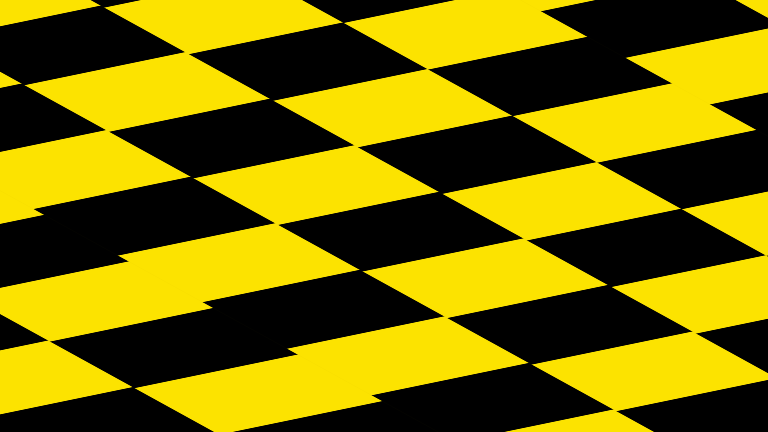
Reproduce this pattern procedurally as a Shadertoy shader.

```glsl
// Skewed yellow and black checkerboard, in slanted strips that slip along their seams.

const vec3 YELLOW = vec3(0.99, 0.89, 0.0);
const vec3 BLACK = vec3(0.0);

// Lengths are in canvas heights, with y measured down from the top.
const float SEAM_RUN = 1.8155;      // x travelled per unit of y along a seam
const float EDGE_SLOPE = 0.206;     // rise per unit of x along a tile edge
const float STRIP_WIDTH = 0.5037;   // horizontal spacing of the seams
const float FIRST_SEAM = -1.8144;   // x of the leftmost seam at the top
const float TILE_HEIGHT = 0.1481;   // vertical spacing of the tile edges
const float HAIRLINE = 0.025;       // strength of the faint line on each seam

const int STRIPS = 8;
// Shift of each strip along its seam, in tiles.
const float SLIP[STRIPS] = float[](0.477, 0.500, 1.375, 1.411, 1.455, 1.466, 1.918, 1.906);
// Small unevenness of each seam position.
const float NUDGE[STRIPS] = float[](-0.010, -0.009, 0.006, 0.002, 0.009, -0.005, -0.003, -0.009);

// Antialiased coverage of the positive side of a signed distance.
float coverage(float dist, float pixel) {
    return smoothstep(-0.5 * pixel, 0.5 * pixel, dist);
}

// Amount of yellow in one strip; neighbouring strips alternate.
float stripTiles(float rowPos, int strip, float pixel) {
    int index = clamp(strip, 0, STRIPS - 1);
    float phase = SLIP[index] + float((index + 1) % 2);
    float band = 0.5 - abs(mod(rowPos - phase + 0.5, 2.0) - 1.0);
    float dist = band * TILE_HEIGHT / length(vec2(1.0, EDGE_SLOPE));
    return coverage(dist, pixel);
}

void mainImage(out vec4 fragColor, in vec2 fragCoord) {
    float pixel = 1.0 / iResolution.y;
    vec2 p = vec2(fragCoord.x, iResolution.y - fragCoord.y) * pixel;

    // Oblique coordinates: across the strips and along them.
    float across = p.x - SEAM_RUN * p.y - FIRST_SEAM;
    float rowPos = (p.y + EDGE_SLOPE * p.x) / TILE_HEIGHT;

    // Signed distance to the nearest seam.
    int seam = clamp(int(floor(across / STRIP_WIDTH + 0.5)), 0, STRIPS - 1);
    float seamDist = across - float(seam) * STRIP_WIDTH - NUDGE[seam];
    seamDist /= length(vec2(1.0, SEAM_RUN));

    // Blend the strips on either side of the seam.
    float left = stripTiles(rowPos, seam - 1, pixel);
    float right = stripTiles(rowPos, seam, pixel);
    float yellow = mix(left, right, coverage(seamDist, pixel));

    // Faint hairline where equal tiles meet.
    float line = coverage(0.001 - abs(seamDist), pixel);
    yellow = mix(yellow, 0.5, HAIRLINE * line);

    fragColor = vec4(mix(BLACK, YELLOW, yellow), 1.0);
}
```
